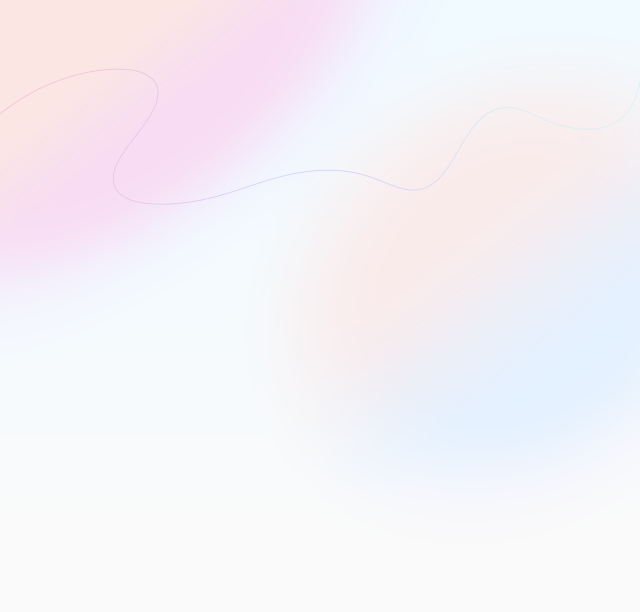
A Shadertoy shader for this background:

```glsl
// Pale sky gradient with two soft tilted pastel glows and a thin winding ribbon line.

// Glow space: x runs along the tilted long axis, y across it, edge near length 1
vec2 glowSpace(vec2 p, vec2 center, vec2 radii) {
    vec2 axis = normalize(vec2(0.78, -0.62));
    vec2 d = p - center;
    return vec2(dot(d, axis), dot(d, vec2(-axis.y, axis.x))) / radii;
}

float glowMask(vec2 q) {
    return 1.0 - smoothstep(0.6, 1.4, length(q));
}

float segmentDistance(vec2 p, vec2 a, vec2 b) {
    vec2 ab = b - a;
    float t = clamp(dot(p - a, ab) / dot(ab, ab), 0.0, 1.0);
    return length(p - a - ab * t);
}

// Distance to a cubic curve, walked in short straight steps
float curveDistance(vec2 p, vec2 a, vec2 b, vec2 c, vec2 d) {
    const int STEPS = 24;
    float nearest = 10.0;
    vec2 previous = a;
    for (int i = 1; i <= STEPS; i++) {
        float t = float(i) / float(STEPS);
        float s = 1.0 - t;
        vec2 next = s * s * s * a + 3.0 * s * s * t * b + 3.0 * s * t * t * c + t * t * t * d;
        nearest = min(nearest, segmentDistance(p, previous, next));
        previous = next;
    }
    return nearest;
}

// Winding ribbon, joined at its turning points
float ribbonDistance(vec2 p) {
    vec2 crest = vec2(0.185, 0.108), bend = vec2(0.247, 0.145);
    vec2 waist = vec2(0.177, 0.279), trough = vec2(0.251, 0.319);
    vec2 hill = vec2(0.514, 0.266), dip = vec2(0.646, 0.297);
    vec2 peak = vec2(0.793, 0.168), valley = vec2(0.919, 0.202);
    float d = curveDistance(p, vec2(0.0, 0.178), vec2(0.059, 0.130), vec2(0.130, 0.108), crest);
    d = min(d, curveDistance(p, crest, vec2(0.224, 0.108), vec2(0.247, 0.122), bend));
    d = min(d, curveDistance(p, bend, vec2(0.247, 0.189), vec2(0.177, 0.236), waist));
    d = min(d, curveDistance(p, waist, vec2(0.177, 0.305), vec2(0.203, 0.319), trough));
    d = min(d, curveDistance(p, trough, vec2(0.358, 0.319), vec2(0.414, 0.266), hill));
    d = min(d, curveDistance(p, hill, vec2(0.583, 0.266), vec2(0.609, 0.297), dip));
    d = min(d, curveDistance(p, dip, vec2(0.715, 0.297), vec2(0.719, 0.168), peak));
    d = min(d, curveDistance(p, peak, vec2(0.828, 0.168), vec2(0.859, 0.202), valley));
    return min(d, curveDistance(p, valley, vec2(0.970, 0.202), vec2(0.992, 0.169), vec2(1.0, 0.128)));
}

void mainImage(out vec4 fragColor, in vec2 fragCoord) {
    // Canvas width is 1, y grows downward from the top edge
    vec2 p = vec2(fragCoord.x, iResolution.y - fragCoord.y) / iResolution.x;
    float pixel = 1.0 / iResolution.x;

    // Sky: icy blue fading to near white
    vec3 color = mix(vec3(0.943, 0.982, 1.0), vec3(0.965, 0.982, 0.993), smoothstep(0.0, 0.68, p.y));
    color = mix(color, vec3(0.98), smoothstep(0.55, 0.86, p.y));

    // Upper left glow: peach, pink, then a lavender rim
    vec2 q = glowSpace(p, vec2(0.181, 0.072), vec2(0.52, 0.284));
    vec3 warm = mix(vec3(0.984, 0.902, 0.892), vec3(0.973, 0.862, 0.955), smoothstep(-0.05, 0.55, q.y));
    warm = mix(warm, vec3(0.940, 0.930, 1.0), smoothstep(0.75, 1.2, length(q)) * smoothstep(0.0, 0.5, q.y));
    color = mix(color, warm, glowMask(q));

    // Right glow: blush to pale blue
    q = glowSpace(p, vec2(0.80, 0.449), vec2(0.345, 0.289));
    vec3 cool = mix(vec3(0.980, 0.922, 0.922), vec3(0.896, 0.945, 0.998), smoothstep(-0.5, 0.5, q.y));
    cool = mix(cool, vec3(0.950, 0.950, 1.0), smoothstep(0.75, 1.15, length(q)) * smoothstep(0.2, 0.7, q.y));
    color = mix(color, cool, glowMask(q));

    // Hairline ribbon: rose to periwinkle to aqua
    vec3 ribbon = mix(vec3(0.94, 0.74, 0.82), vec3(0.80, 0.79, 0.98), smoothstep(0.05, 0.45, p.x));
    ribbon = mix(ribbon, vec3(0.82, 0.94, 0.95), smoothstep(0.55, 0.85, p.x));
    float halfWidth = 0.00065;
    float d = ribbonDistance(p);
    float coverage = clamp(0.5 + (halfWidth - d) / pixel, 0.0, 1.0)
                   - clamp(0.5 - (halfWidth + d) / pixel, 0.0, 1.0);
    color = mix(color, ribbon, coverage * 0.85);

    fragColor = vec4(color, 1.0);
}
```
